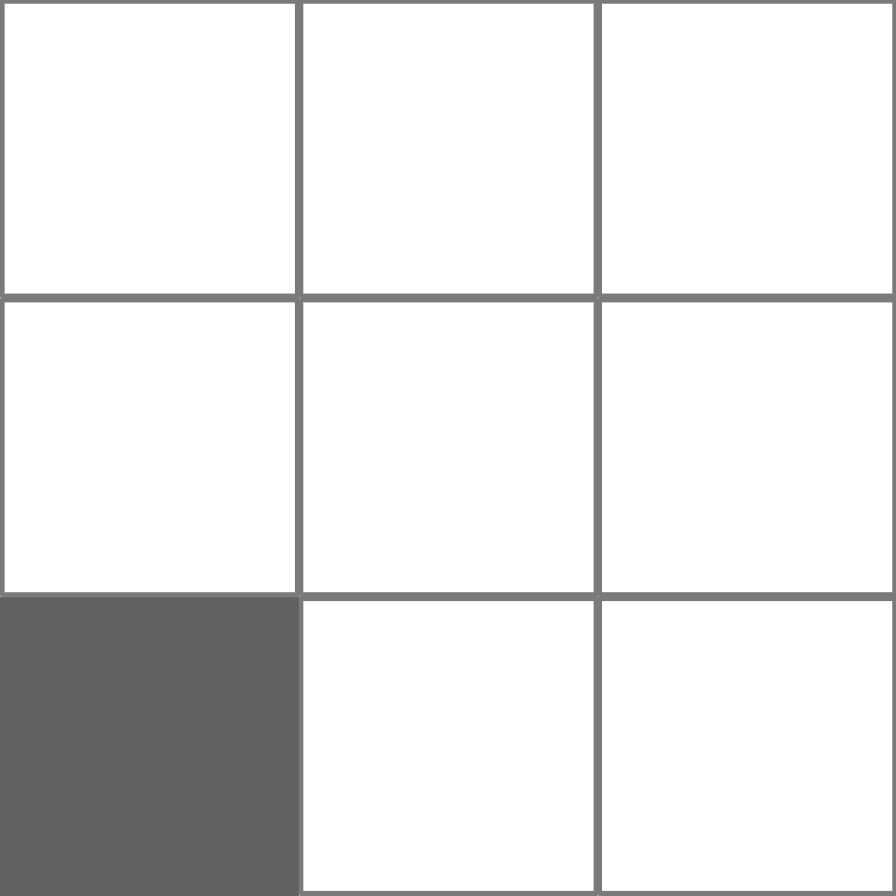
This pattern is drawn by a WebGL 2 fragment shader. Its source:

```glsl
#version 300 es
precision highp float;

uniform vec2 u_resolution;
out vec4 fragColor;

const float CELLS = 3.0;
const vec3 PAPER = vec3(1.0);
const vec3 FRAME = vec3(0.48);
const vec3 FILLED = vec3(0.38);
const vec3 CORNER = vec3(0.66);

// Signed distance to an axis-aligned rectangle given by two corners
float rectDistance(vec2 p, vec2 low, vec2 high) {
    vec2 d = abs(p - 0.5 * (low + high)) - 0.5 * (high - low);
    return length(max(d, 0.0)) + min(max(d.x, d.y), 0.0);
}

// Antialiased coverage, with the edge one pixel wide
float coverage(float dist, float pixel) {
    return clamp(0.5 - dist / pixel, 0.0, 1.0);
}

// One framed tile in local coordinates from 0 to 1
vec3 framedTile(vec2 p, vec2 low, vec2 high, float pixel) {
    vec3 color = mix(FRAME, PAPER, coverage(rectDistance(p, low, high), pixel));
    float speck = coverage(rectDistance(p, vec2(0.0), vec2(0.005)), pixel);
    return mix(color, CORNER, speck);
}

void main() {
    vec2 grid = gl_FragCoord.xy / u_resolution * CELLS;
    float pixel = CELLS / min(u_resolution.x, u_resolution.y);

    // Repeated tiles with slightly uneven margins
    vec2 marginLow = vec2(0.0156, 0.0172);
    vec2 marginHigh = vec2(0.0125, 0.0125);
    vec3 color = framedTile(fract(grid), marginLow, 1.0 - marginHigh, pixel);

    // Solid tile in the lower left cell
    float solid = rectDistance(grid, vec2(-1.0), vec2(1.0));
    color = mix(color, FILLED, coverage(solid, pixel));

    fragColor = vec4(color, 1.0);
}
```
